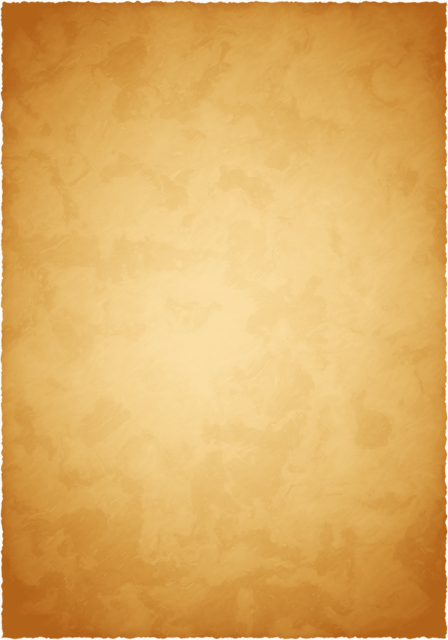
A Shadertoy shader for this texture:

```glsl
float hash(vec2 p) {
    vec3 q = fract(vec3(p.xyx) * 0.1031);
    q += dot(q, q.yzx + 33.33);
    return fract((q.x + q.y) * q.z);
}

float valueNoise(vec2 p) {
    vec2 cell = floor(p), f = fract(p);
    f = f * f * (3.0 - 2.0 * f);
    return mix(mix(hash(cell), hash(cell + vec2(1, 0)), f.x),
               mix(hash(cell + vec2(0, 1)), hash(cell + vec2(1, 1)), f.x), f.y);
}

float fbm(vec2 p) {
    float sum = 0.0, weight = 0.5;
    for (int i = 0; i < 5; i++) {
        sum += weight * valueNoise(p);
        p = mat2(1.6, 1.2, -1.2, 1.6) * p + 17.3;
        weight *= 0.55;
    }
    return sum / 1.055;
}

// Parchment tone, from the pale centre (0) to the scorched corners (1)
vec3 parchment(float age) {
    vec3 c = mix(vec3(0.98, 0.87, 0.64), vec3(0.95, 0.81, 0.54), smoothstep(0.0, 0.27, age));
    c = mix(c, vec3(0.89, 0.71, 0.39), clamp((age - 0.23) / 0.27, 0.0, 1.0));
    c = mix(c, vec3(0.82, 0.58, 0.24), clamp((age - 0.5) / 0.25, 0.0, 1.0));
    return mix(c, vec3(0.70, 0.39, 0.10), clamp((age - 0.75) / 0.35, 0.0, 1.0));
}

// Distance inside the torn sheet, in canvas heights
float tornSheet(vec2 p, vec2 size) {
    vec2 inset = min(p, size - p);
    vec2 side = step(size * 0.5, p) * 37.0;
    float tearX = valueNoise(vec2(p.y * 130.0, side.x)) + 0.6 * valueNoise(vec2(p.y * 290.0, side.x + 9.0));
    float tearY = valueNoise(vec2(p.x * 130.0, side.y + 5.0)) + 0.6 * valueNoise(vec2(p.x * 290.0, side.y + 14.0));
    return min(inset.x - 0.0008 - 0.0028 * tearX, inset.y - 0.0012 - 0.0028 * tearY);
}

void mainImage(out vec4 fragColor, in vec2 fragCoord) {
    vec2 p = fragCoord / iResolution.y;
    vec2 size = vec2(iResolution.x / iResolution.y, 1.0);
    vec2 centred = 2.0 * fragCoord / iResolution.xy - vec2(1.0, 1.02);

    // Elliptical vignette
    float radius = length(centred * vec2(0.88, 1.0));
    float age = 0.8 * pow(radius, 1.5);

    // Broad stains and ragged mottling
    vec2 warp = vec2(fbm(p * 14.0), fbm(p * 14.0 + 51.0)) - 0.5;
    float stain = fbm(p * 5.0 + warp * 0.5 + 3.0) - 0.5;
    float mottle = fbm(p * 24.0 + warp * 3.0) - 0.5;
    age += 0.22 * stain + 0.15 * mottle;
    age += 0.045 * smoothstep(0.04, 0.13, mottle + 0.4 * stain);

    // Slanted fibres and fine grain
    vec2 along = mat2(0.8, -0.6, 0.6, 0.8) * p;
    float fibre = valueNoise(along * vec2(90.0, 210.0) + warp * 8.0);
    float grain = valueNoise(p * 330.0) - 0.5;
    age += 0.05 * (fibre - 0.5) + 0.025 * grain;
    age -= 0.08 * smoothstep(0.78, 0.95, fibre) * smoothstep(-0.05, 0.12, stain + mottle);

    // Darkened rim and torn white border
    float inside = tornSheet(p, size);
    age += 0.13 * exp(-max(inside, 0.0) * 90.0);
    float pixel = 1.0 / iResolution.y;
    float cover = smoothstep(-pixel, pixel, inside);
    vec3 colour = mix(vec3(0.99, 0.98, 0.96), parchment(max(age, 0.0)), cover);
    fragColor = vec4(colour, 1.0);
}
```
